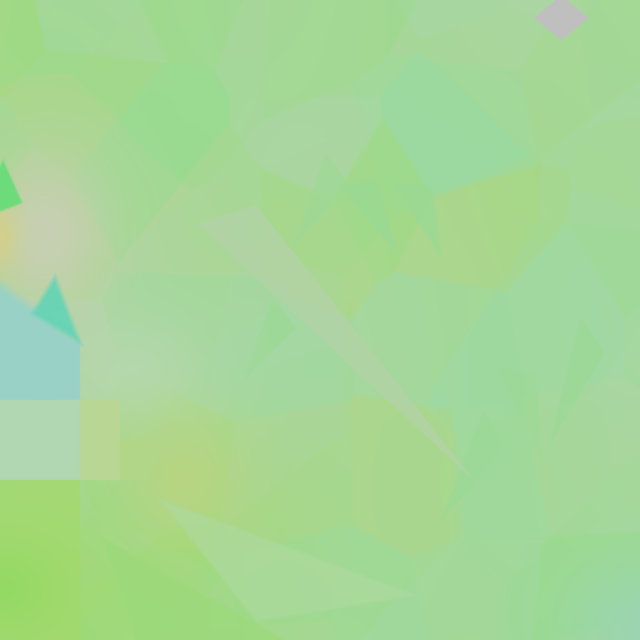
A Shadertoy shader for this texture map:

```glsl
const vec3 LEAF  = vec3(0.64, 0.845, 0.59);
const vec3 MINT  = vec3(0.59, 0.85, 0.58);
const vec3 SAGE  = vec3(0.70, 0.825, 0.65);
const vec3 PALE  = vec3(0.72, 0.845, 0.70);
const vec3 LIME  = vec3(0.63, 0.85, 0.43);
const vec3 STRAW = vec3(0.73, 0.83, 0.51);
const vec3 AQUA  = vec3(0.60, 0.82, 0.78);
const vec3 BLUSH = vec3(0.79, 0.81, 0.71);
const float EDGE = 0.0015;

vec2 hash2(vec2 p) {
    vec3 q = fract(p.xyx * vec3(0.1031, 0.1030, 0.0973));
    q += dot(q, q.yzx + 33.33);
    return fract((q.xx + q.yz) * q.zy);
}

float cornerSlope(vec2 cell, vec2 offset, vec2 f) {
    return dot(hash2(cell + offset) * 2.0 - 1.0, f - offset);
}

float gradientNoise(vec2 p) {
    vec2 i = floor(p), f = fract(p);
    vec2 u = f * f * (3.0 - 2.0 * f);
    return mix(mix(cornerSlope(i, vec2(0, 0), f), cornerSlope(i, vec2(1, 0), f), u.x),
               mix(cornerSlope(i, vec2(0, 1), f), cornerSlope(i, vec2(1, 1), f), u.x), u.y);
}

mat2 rotation(float a) {
    return mat2(cos(a), sin(a), -sin(a), cos(a));
}

// Straight-edged cells with a random tint and slope, joined by a soft minimum
vec2 facets(vec2 p, float seed, float sharpness) {
    vec2 cell = floor(p), sum = vec2(0.0);
    float total = 0.0;
    for (int y = -1; y <= 1; y++)
    for (int x = -1; x <= 1; x++) {
        vec2 id = cell + vec2(x, y);
        vec2 d = p - id - hash2(id + seed);
        vec2 tint = hash2(id + seed + 47.0) * 2.0 - 1.0;
        vec2 slope = hash2(id + seed + 91.0) - 0.5;
        float w = exp(sharpness * (0.5 - min(dot(d, d), 1.2)));
        sum += w * (tint + dot(d, slope) * 0.7);
        total += w;
    }
    return sum / total;
}

float cross2(vec2 a, vec2 b) { return a.x * b.y - a.y * b.x; }

float sideDistance(vec2 p, vec2 a, vec2 b) {
    return cross2(p - a, normalize(b - a));
}

float triangleMask(vec2 p, vec2 a, vec2 b, vec2 c, float soft) {
    float s = sign(cross2(b - a, c - a));
    float d = max(s * sideDistance(p, a, b), max(s * sideDistance(p, b, c), s * sideDistance(p, c, a)));
    return 1.0 - smoothstep(-soft, soft, d);
}

float boxMask(vec2 p, vec2 lo, vec2 hi, float soft) {
    vec2 d = max(lo - p, p - hi);
    return 1.0 - smoothstep(-soft, soft, max(d.x, d.y));
}

float glow(vec2 p, vec2 centre, vec2 radius) {
    vec2 d = (p - centre) / radius;
    return exp(-dot(d, d));
}

// Slim triangles scattered over the right side
vec3 addShards(vec3 col, vec2 p) {
    for (int i = 0; i < 7; i++) {
        vec2 h = hash2(vec2(float(i) * 3.7, 12.0));
        vec2 k = hash2(vec2(float(i) * 5.3, 71.0));
        vec2 centre = vec2(0.42 + 0.08 * float(i), 0.2 + 0.6 * h.y);
        vec2 q = rotation((k.x - 0.5) * 1.2) * (p - centre);
        float len = mix(0.07, 0.13, k.y);
        float m = triangleMask(q, vec2(-0.025, len * 0.7), vec2(0.03, len * 0.4), vec2(0.0, -len), EDGE);
        col = mix(col, mix(MINT, LEAF, h.x * 0.6), m * 0.7);
    }
    return col;
}

void mainImage(out vec4 fragColor, in vec2 fragCoord) {
    vec2 p = fragCoord / iResolution.xy;

    // Faceted ground, calmer towards the right
    vec2 tint = facets(p * 5.5 + 3.0, 5.0, 110.0) * 0.7;
    tint += facets(rotation(0.7) * p * vec2(5.0, 3.0) + 9.0, 23.0, 110.0) * 0.5;
    tint *= mix(1.0, 0.55, p.x);
    tint += vec2(gradientNoise(p * 3.0), gradientNoise(p * 3.0 + 17.0)) * 0.4;
    vec3 col = LEAF + tint.x * vec3(0.045, -0.012, 0.015) + tint.y * vec3(0.0, -0.003, 0.075);
    col = addShards(col, p);

    // Long pale beam
    float beam = triangleMask(p, vec2(0.31, 0.65), vec2(0.40, 0.68), vec2(0.74, 0.25), EDGE);
    col = mix(col, SAGE, beam * 0.8);

    // Blurred colour clouds
    col = mix(col, AQUA, 0.6 * glow(p, vec2(1.02, 0.02), vec2(0.14, 0.11)));
    col = mix(col, PALE, 0.85 * glow(p, vec2(0.21, 0.41), vec2(0.12, 0.10)));
    col = mix(col, BLUSH, 0.9 * glow(p, vec2(0.07, 0.63), vec2(0.10, 0.13)));
    col = mix(col, vec3(0.85, 0.81, 0.52), 0.8 * glow(p, vec2(0.0, 0.63), vec2(0.03, 0.05)));
    col = mix(col, LIME, 0.9 * glow(p, vec2(0.02, 0.08), vec2(0.30, 0.20)));
    col = mix(col, STRAW, 0.85 * glow(p, vec2(0.29, 0.25), vec2(0.10, 0.11)));

    // Slanted bands along the bottom
    float pale = triangleMask(p, vec2(0.25, 0.22), vec2(0.65, 0.07), vec2(0.40, 0.03), 0.004);
    float green = triangleMask(p, vec2(0.16, 0.16), vec2(0.22, -0.02), vec2(0.48, -0.02), 0.004);
    col = mix(col, vec3(0.68, 0.85, 0.62), pale * 0.7);
    col = mix(col, vec3(0.61, 0.85, 0.48), green * 0.8);

    // Stepped blocks at the left
    float slope = triangleMask(p, vec2(-0.1, 0.63), vec2(0.125, 0.465), vec2(-0.1, 0.40), 0.012);
    float blue = max(boxMask(p, vec2(-1.0, 0.375), vec2(0.125, 0.467), EDGE), slope * step(p.x, 0.125));
    col = mix(col, AQUA, blue);
    col = mix(col, vec3(0.69, 0.84, 0.70), boxMask(p, vec2(-1.0, 0.25), vec2(0.125, 0.375), EDGE));
    col = mix(col, vec3(0.73, 0.84, 0.58), boxMask(p, vec2(0.125, 0.25), vec2(0.1875, 0.375), EDGE));
    col = mix(col, vec3(0.70, 0.84, 0.53), boxMask(p, vec2(0.1875, 0.25), vec2(0.235, 0.3125), EDGE));
    vec3 meadow = mix(vec3(0.64, 0.85, 0.43), vec3(0.57, 0.85, 0.38), glow(p, vec2(0.0, 0.08), vec2(0.09, 0.07)));
    col = mix(col, meadow, 0.8 * boxMask(p, vec2(-1.0), vec2(0.125, 0.25), EDGE));

    // Vivid chips and the grey diamond
    float leafChip = triangleMask(p, vec2(0.005, 0.75), vec2(0.035, 0.683), vec2(-0.05, 0.65), 0.003);
    float tealChip = triangleMask(p, vec2(0.086, 0.568), vec2(0.125, 0.465), vec2(0.05, 0.51), 0.006);
    col = mix(col, vec3(0.43, 0.86, 0.48), leafChip);
    col = mix(col, vec3(0.38, 0.83, 0.71), tealChip * 0.9);
    vec2 d = abs(p - vec2(0.877, 0.972)) / vec2(0.043, 0.035);
    col = mix(col, vec3(0.75), 1.0 - smoothstep(0.95, 1.05, d.x + d.y));

    fragColor = vec4(col, 1.0);
}
```
